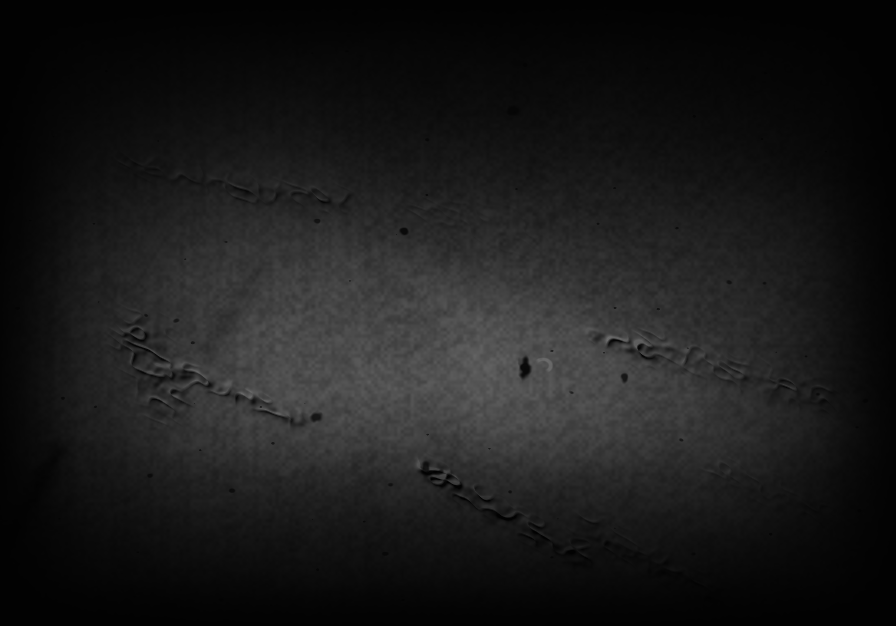
Reproduce this texture procedurally as a WebGL 1 fragment shader.

```glsl
precision highp float;
uniform vec2 u_resolution;

const float ASPECT = 1.43;
const float PEAK = 0.298;               // brightest wall tone
const vec2 GLOW_CENTER = vec2(0.5, 0.415);
const float GLOW_WIDTH = 0.42;
const float GLOW_RISE = 0.32;
const float GLOW_FALL = 0.25;
const float GRAIN = 0.34;
const float STAIN = 0.42;
const float RELIEF = 1.25;
const float RELIEF_STEP = 0.0026;
const float PIT_CELLS = 15.0;
const float PIT_CHANCE = 0.3;

float hash(vec2 p) {
  return fract(sin(dot(p, vec2(127.1, 311.7))) * 43758.5453);
}

float noise(vec2 p) {
  vec2 i = floor(p), f = fract(p);
  f = f * f * (3.0 - 2.0 * f);
  return mix(mix(hash(i), hash(i + vec2(1.0, 0.0)), f.x),
             mix(hash(i + vec2(0.0, 1.0)), hash(i + 1.0), f.x), f.y);
}

float fbm(vec2 p) {
  float sum = 0.0, amp = 0.5;
  for (int i = 0; i < 5; i++) {
    sum += amp * noise(p);
    p = mat2(1.6, 1.2, -1.2, 1.6) * p + 7.3;
    amp *= 0.5;
  }
  return sum;
}

// Soft capsule between two points given in 0..1 canvas coordinates
float streak(vec2 p, vec2 a, vec2 b, float width) {
  a.x *= ASPECT;
  b.x *= ASPECT;
  vec2 ab = b - a;
  float t = clamp(dot(p - a, ab) / dot(ab, ab), 0.0, 1.0);
  float d = length(p - a - ab * t) / width;
  return exp(-d * d);
}

float spot(vec2 p, vec2 c, vec2 radius) {
  vec2 d = (p - vec2(c.x * ASPECT, c.y)) / radius;
  return 1.0 - smoothstep(0.5, 1.3, length(d) + 0.6 * (noise(p * 150.0) - 0.5));
}

// Where the plaster is cracked and wrinkled
float damage(vec2 p) {
  float m = 0.5 * streak(p, vec2(0.14, 0.74), vec2(0.27, 0.70), 0.018);
  m += 0.6 * streak(p, vec2(0.27, 0.70), vec2(0.38, 0.68), 0.018);
  m += 1.1 * streak(p, vec2(0.155, 0.46), vec2(0.185, 0.37), 0.034);
  m += 1.0 * streak(p, vec2(0.20, 0.41), vec2(0.33, 0.33), 0.012);
  m += 1.3 * streak(p, vec2(0.475, 0.25), vec2(0.65, 0.108), 0.015);
  m += 0.8 * streak(p, vec2(0.65, 0.16), vec2(0.79, 0.055), 0.018);
  m += 0.9 * streak(p, vec2(0.665, 0.465), vec2(0.72, 0.44), 0.012);
  m += 0.6 * streak(p, vec2(0.72, 0.445), vec2(0.92, 0.365), 0.022);
  m += 0.35 * streak(p, vec2(0.80, 0.25), vec2(0.91, 0.19), 0.02);
  return m + 0.2 * streak(p, vec2(0.45, 0.67), vec2(0.58, 0.63), 0.03);
}

float height(vec2 p) {
  vec2 q = mat2(0.88, 0.47, -0.47, 0.88) * p;   // slanted crack frame
  q += 0.012 * (vec2(noise(p * 35.0), noise(p * 35.0 + 9.0)) - 0.5);
  float ridge = 1.0 - abs(2.0 * noise(vec2(q.x * 40.0, q.y * 85.0)) - 1.0);
  float crumbs = noise(p * 100.0);
  return damage(p) * (ridge * ridge + 0.5 * crumbs) + 0.13 * noise(p * 75.0);
}

// Scattered small holes, one jittered candidate per cell
float pits(vec2 p) {
  vec2 g = p * PIT_CELLS, cell = floor(g);
  vec2 c = 0.2 + 0.6 * vec2(hash(cell + 3.1), hash(cell + 8.7));
  float r = mix(0.025, 0.08, pow(hash(cell + 5.9), 2.0));
  float d = length((fract(g) - c) * vec2(1.0, 1.4)) + 0.06 * (noise(p * 130.0) - 0.5);
  return step(hash(cell), PIT_CHANCE) * (1.0 - smoothstep(r * 0.4, r * 1.3, d));
}

void main() {
  vec2 uv = gl_FragCoord.xy / u_resolution;
  vec2 p = vec2(uv.x * ASPECT, uv.y);

  // Broad pool of light
  vec2 d = uv - GLOW_CENTER;
  float dy = d.y / (d.y > 0.0 ? GLOW_RISE : GLOW_FALL);
  float light = PEAK * exp(-pow(abs(d.x) / GLOW_WIDTH, 3.0) - dy * dy);
  vec2 border = smoothstep(vec2(-0.04), vec2(0.10), min(uv, 1.0 - uv));
  light *= border.x * border.y;

  // Stains, darker upper slope and lower band
  float cloud = fbm(p * 5.0);
  float slope = uv.y + 0.5 * (uv.x - 0.5) - 0.55 + 0.12 * (cloud - 0.5);
  float upper = smoothstep(-0.03, 0.06, slope) * smoothstep(0.25, 0.5, uv.x);
  float lower = 1.0 - smoothstep(0.23, 0.30, uv.y + 0.05 * (cloud - 0.5));
  float tone = 1.0 + STAIN * (cloud - 0.48) - 0.16 * upper - 0.14 * lower;
  tone -= 0.2 * streak(p, vec2(0.29, 0.57), vec2(0.23, 0.44), 0.02);
  tone -= 0.45 * streak(p, vec2(0.065, 0.28), vec2(0.01, 0.14), 0.015);

  // Fine grain and faint vertical brushing
  float grain = 0.6 * noise(p * 190.0) + 0.4 * noise(p * 90.0 + 4.0) - 0.5;
  float brushed = noise(vec2(p.x * 120.0, p.y * 7.0)) - 0.5;
  tone += GRAIN * grain + 0.12 * brushed * (1.0 - smoothstep(0.3, 0.6, uv.x));

  // Raking light over the cracks
  vec2 e = RELIEF_STEP * vec2(-0.6, 0.8);
  tone += RELIEF * clamp(height(p - e) - height(p + e), -0.55, 0.5);
  tone -= 0.16 * min(damage(p), 1.0);

  // Holes and the small raised hook
  float holes = 0.6 * pits(p);
  holes = max(holes, 0.9 * spot(p, vec2(0.586, 0.413), vec2(0.009, 0.018)));
  holes = max(holes, 0.7 * spot(p, vec2(0.354, 0.334), vec2(0.009, 0.008)));
  holes = max(holes, 0.8 * spot(p, vec2(0.451, 0.63), vec2(0.007, 0.006)));
  holes = max(holes, 0.6 * spot(p, vec2(0.573, 0.823), vec2(0.012, 0.008)));
  holes = max(holes, 0.7 * spot(p, vec2(0.697, 0.395), vec2(0.006, 0.009)));
  holes = max(holes, 0.7 * spot(p, vec2(0.475, 0.25), vec2(0.007, 0.014)));
  tone *= 1.0 - holes;
  vec2 hook = p - vec2(0.606 * ASPECT, 0.416);
  float arc = 1.0 - smoothstep(0.001, 0.004, abs(length(hook * vec2(0.8, 1.0)) - 0.010));
  tone += 0.35 * arc * smoothstep(-0.006, 0.004, hook.x + hook.y);

  gl_FragColor = vec4(vec3(light * max(tone, 0.0) + 0.006), 1.0);
}
```
